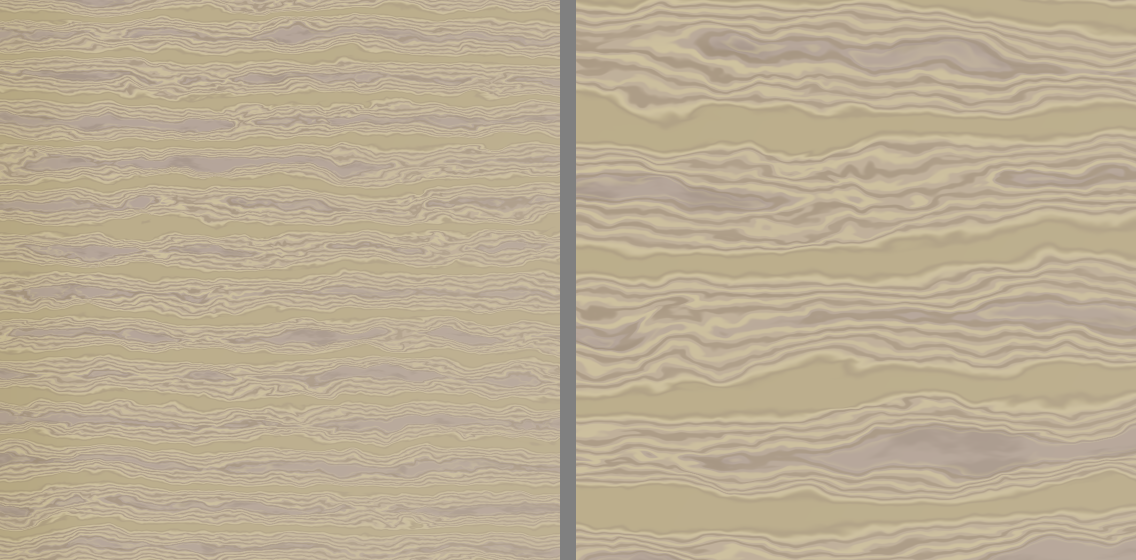
Left, the full canvas; right, a detail of the centre.
Write a Shadertoy shader that draws this texture.

```glsl
// Layered sandstone: slim olive bands alternate with many thin wavy strata.
// Folded, warped height sets the bands; noise bends its contour levels
// into cream veins, brown seams, mauve cores and small lenses.

const float TAU = 6.2831853;

float hash(vec2 p) {
    vec3 q = fract(p.xyx * vec3(0.1031, 0.1030, 0.0973));
    q += dot(q, q.yzx + 33.33);
    return fract((q.x + q.y) * q.z);
}

float noise(vec2 p) {
    vec2 cell = floor(p), f = fract(p);
    f = f * f * (3.0 - 2.0 * f);
    return mix(mix(hash(cell), hash(cell + vec2(1, 0)), f.x),
               mix(hash(cell + vec2(0, 1)), hash(cell + vec2(1, 1)), f.x), f.y);
}

// Fractal noise centred on zero
float fbm(vec2 p) {
    float sum = 0.0, amp = 0.5;
    for (int i = 0; i < 4; i++) {
        sum += amp * (noise(p) - 0.5);
        p = p * 2.03 + vec2(17.3, 9.1);
        amp *= 0.5;
    }
    return sum;
}

vec3 strata(vec2 uv) {
    // Gentle undulation shared by neighbouring layers
    float height = uv.y * 13.1 + 0.25;
    height += 0.6 * fbm(vec2(uv.x * 6.0, uv.y * 9.0) + 40.0);
    height += 0.2 * fbm(vec2(uv.x * 26.0, uv.y * 34.0) + 80.0);

    // Band level: 1 in the olive centre, 0 in the mauve centre
    float fold = 2.0 * fract(height) - 1.0;
    float band = sqrt(fold * fold + 0.004) - 0.03;

    // Stretched turbulence, stronger in patches, calm inside the olive
    vec2 q = vec2(uv.x * 11.0, height * 2.2);
    q += 0.7 * vec2(fbm(q * 1.6 + 11.0), fbm(q * 1.6 + 57.0));
    float patchy = smoothstep(0.4, 0.85, noise(vec2(uv.x * 8.0, height * 1.5) + 5.0));
    float calm = 1.0 - 0.9 * smoothstep(0.6, 0.95, band);
    float level = band + fbm(q) * mix(0.6, 1.35, patchy) * calm;

    // Base tint by level
    vec3 mauve = vec3(0.710, 0.648, 0.602);
    vec3 tan_ = vec3(0.750, 0.688, 0.603);
    vec3 olive = vec3(0.734, 0.680, 0.545);
    vec3 cream = vec3(0.812, 0.762, 0.622);
    vec3 brown = vec3(0.650, 0.585, 0.500);
    vec3 color = mix(mauve, tan_, smoothstep(0.08, 0.26, level));
    color = mix(color, olive, smoothstep(0.73, 0.77, level));

    // Alternating veins and seams, uneven in strength along their length
    float wave = sin(TAU * (level * 5.6 + 0.35 * fbm(q * 2.0 + 31.0) + 0.1));
    float thin = smoothstep(-0.02, 0.1, level) * (1.0 - smoothstep(0.66, 0.73, level));
    float strength = 0.65 + 0.35 * noise(vec2(uv.x * 14.0, height * 7.0) + 71.0);
    color = mix(color, cream, thin * strength * smoothstep(0.3, 0.95, wave));
    color = mix(color, brown, 0.9 * thin * strength * smoothstep(0.3, 0.95, -wave));

    // Bright rim with a fine shadow along each olive edge
    color = mix(color, cream, 0.95 * exp(-pow((level - 0.73) / 0.04, 2.0)));
    color = mix(color, brown, 0.5 * exp(-pow((level - 0.81) / 0.03, 2.0)));

    // Smoky streaks in the mauve
    float smoke = smoothstep(0.0, 0.22, fbm(vec2(uv.x * 24.0, height * 7.0) + 23.0));
    color -= 0.05 * smoke * (1.0 - smoothstep(0.0, 0.2, level));
    return color;
}

void mainImage(out vec4 fragColor, in vec2 fragCoord) {
    // Four samples smooth the thin veins
    vec3 color = vec3(0.0);
    for (int i = 0; i < 4; i++) {
        vec2 offset = vec2(i % 2, i / 2) * 0.5 - 0.25;
        color += 0.25 * strata((fragCoord + offset) / iResolution.y);
    }

    // Warm shade at the left, pale haze towards the lower right
    vec2 uv = fragCoord / iResolution.xy;
    color *= mix(vec3(0.97, 0.965, 0.935), vec3(1.0), smoothstep(0.0, 0.2, uv.x));
    float haze = smoothstep(0.5, 1.4, uv.x + 0.6 * (1.0 - uv.y));
    color = mix(color, vec3(0.78, 0.73, 0.65), 0.25 * haze);
    fragColor = vec4(color, 1.0);
}
```
